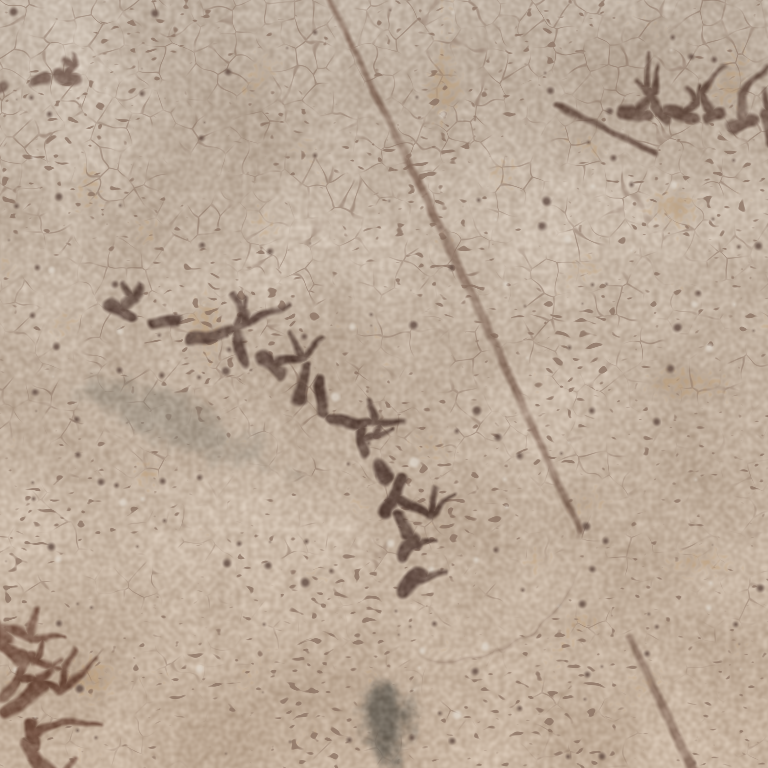
This texture is drawn by a WebGL 2 fragment shader. Its source:

```glsl
#version 300 es
precision highp float;
// Weathered limestone with dark dendrites, long veins, broken cracks and specks.

#define STONE vec3(0.764, 0.697, 0.630)
#define INK vec3(0.38, 0.295, 0.26)
#define RUST vec3(0.46, 0.33, 0.27)
#define VEIN vec3(0.53, 0.43, 0.37)
#define GREY vec3(0.57, 0.54, 0.49)
#define OCHRE vec3(0.70, 0.56, 0.39)
#define SOFTNESS 0.0034
#define GRAIN 0.085
#define MOTTLE 0.14
#define CRACK_CELLS 32.0
#define SPECK_CELLS 36.0
#define STROKE_RADIUS 0.0078

uniform vec2 u_resolution;
out vec4 fragColor;

vec2 hash2(vec2 p) {
  vec3 q = fract(p.xyx * vec3(0.1031, 0.1030, 0.0973));
  q += dot(q, q.yzx + 33.33);
  return fract((q.xx + q.yz) * q.zy);
}

float slope(vec2 cell, vec2 offset) {
  float angle = 6.2832 * hash2(cell + 57.0).x;
  return dot(vec2(cos(angle), sin(angle)), offset);
}

// Gradient noise
float noise(vec2 p) {
  vec2 i = floor(p), f = fract(p), e = vec2(1, 0);
  vec2 w = f * f * (3.0 - 2.0 * f);
  return mix(mix(slope(i, f), slope(i + e, f - e), w.x),
             mix(slope(i + e.yx, f - e.yx), slope(i + 1.0, f - 1.0), w.x), w.y);
}

float fbm(vec2 p) {
  float sum = 0.0, amp = 0.6;
  for (int i = 0; i < 4; i++) {
    sum += amp * noise(p);
    p = mat2(1.6, 1.2, -1.2, 1.6) * p + 7.3;
    amp *= 0.5;
  }
  return sum;
}

float cover(float d) {
  float soft = max(SOFTNESS, 1.0 / u_resolution.y);
  return 1.0 - smoothstep(-soft, soft, d);
}

// Tapered capsule
float stroke(vec2 p, vec2 a, vec2 b, float ra, float rb) {
  vec2 ab = b - a;
  float t = clamp(dot(p - a, ab) / dot(ab, ab), 0.0, 1.0);
  return length(p - a - ab * t) - mix(ra, rb, t);
}

// Broken, curved spine with forked twigs on its left
float dendrite(vec2 p, vec2 a, vec2 b, vec2 c, int count, float reach, float seed) {
  float d = 1.0, r = STROKE_RADIUS;
  for (int i = 0; i < count; i++) {
    vec2 h = hash2(vec2(float(i) * 3.7, seed)), g = hash2(vec2(seed, float(i) + 9.0));
    float t = (float(i) + 0.35 + 0.3 * g.x) / float(count);
    vec2 root = mix(mix(a, b, t), mix(b, c, t), t);
    vec2 along = normalize(mix(b - a, c - b, t)), outward = vec2(-along.y, along.x);
    vec2 bead = reach * ((0.12 + 0.16 * h.x) * along + 0.6 * (h.y - 0.6) * outward);
    d = min(d, stroke(p, root - bead, root + bead, r * (0.7 + 0.6 * g.y), r));
    if (g.y < 0.25) continue;
    float size = reach * mix(0.6, 1.3, g.x * g.x);
    vec2 elbow = root + size * ((h.x - 0.4) * along + 0.5 * outward);
    vec2 tip = elbow + size * ((h.y - 0.35) * along + 0.6 * outward);
    vec2 fork = elbow + size * (0.35 * outward - 0.45 * along);
    d = min(d, stroke(p, root, elbow, r * 0.85, r * 0.7));
    d = min(d, stroke(p, elbow, tip, r * 0.7, r * 0.3));
    if (h.x > 0.5) d = min(d, stroke(p, elbow, fork, r * 0.75, r * 0.4));
  }
  return d;
}

// Gap between the two nearest cell centres, small along borders
float borderGap(vec2 p) {
  vec2 near = vec2(9);
  for (int k = 0; k < 9; k++) {
    vec2 n = floor(p) + vec2(k % 3 - 1, k / 3 - 1);
    float d = length(n + hash2(n) - p);
    near = d < near.x ? vec2(d, near.x) : vec2(near.x, min(near.y, d));
  }
  return near.y - near.x;
}

float smudge(vec2 p, vec2 centre, vec2 radii, float tilt) {
  vec2 q = p - centre;
  q.y -= tilt * q.x;
  return 1.0 - smoothstep(0.4, 1.2, length(q / radii) + 0.9 * fbm(p * 28.0));
}

void main() {
  vec2 p = gl_FragCoord.xy / u_resolution.y;
  vec2 wobble = vec2(noise(p * 34.0), noise(p * 34.0 + 41.0));
  vec2 q = p + 0.008 * wobble;
  float fine = noise(p * 140.0);

  // Stone: mottling, grain, warmer below, ochre patches
  float tone = MOTTLE * fbm(p * 5.0 + 3.0) + GRAIN * (fine + 0.6 * noise(p * 65.0));
  vec3 col = STONE + tone * vec3(0.9, 1.0, 1.07) + (0.5 - p.y) * vec3(0.022, 0, -0.02);
  col = mix(col, OCHRE, 0.45 * smoothstep(0.38, 0.7, noise(p * 13.0 + 5.0) + 0.4 * fine));

  // Broken hairline cracks, denser above, and short clustered flakes
  float crack = 1.0 - smoothstep(0.01, 0.09, borderGap((q + 0.008 * wobble.yx) * CRACK_CELLS));
  crack *= smoothstep(-0.05, 0.35, fbm(p * 19.0 + 20.0) + 0.3 * (p.y - 0.5));
  float flakes = noise(q * vec2(72, 125)) + 0.5 * fbm(p * 6.0 + 31.0);
  flakes = smoothstep(0.37, 0.53, flakes);
  col = mix(col, VEIN, max(0.5 * crack, 0.75 * flakes));

  // Grey stains
  float stain = smudge(p, vec2(0.23, 0.45), vec2(0.13, 0.04), -0.4);
  float spot = smudge(p, vec2(0.505, 0.065), vec2(0.036, 0.065), 0.0);
  col = mix(col, GREY + tone, 0.5 * stain);
  col = mix(col, GREY * 0.72 + tone, 0.8 * spot);

  // Scattered dark specks and a few pale flecks
  vec2 cell = floor(p * SPECK_CELLS), pick = hash2(cell + 13.0);
  vec2 offset = fract(p * SPECK_CELLS) - 0.2 - 0.6 * hash2(cell + 71.0);
  float speck = cover((length(offset) - 0.17 * pick.y) / SPECK_CELLS + 0.004 * wobble.x);
  col = mix(col, INK, 0.8 * speck * step(pick.x, 0.1));
  col = mix(col, vec3(0.88, 0.85, 0.81), 0.7 * speck * step(0.96, pick.x));

  // Long straight veins and a faint curved one
  vec2 v = p + 0.003 * wobble, bend = vec2(0.59, 0.67);
  float vein = min(stroke(v, vec2(0.42, 1.02), bend, 0.003, 0.006),
                   stroke(v, bend, vec2(0.755, 0.31), 0.006, 0.004));
  vein = min(vein, stroke(v, vec2(0.82, 0.17), vec2(0.91, -0.02), 0.004, 0.007));
  float arc = abs(length(q - vec2(0.58, 0.33)) - 0.19) - 0.001;
  float span = smoothstep(0.28, 0.2, q.y) * smoothstep(0.53, 0.58, q.x);
  float fade = 0.75 + 0.6 * wobble.y;
  col = mix(col, VEIN + tone, fade * max(cover(vein), 0.6 * cover(arc) * span));

  // Dendrites: large dark one, paler side ones, rusty one in the corner
  float dark = dendrite(q, vec2(0.135, 0.6), vec2(0.54, 0.52), vec2(0.535, 0.22), 14, 0.06, 4.0);
  float side = dendrite(q, vec2(0.81, 0.85), vec2(0.9, 0.86), vec2(1.02, 0.83), 6, 0.055, 11.0);
  side = min(side, dendrite(q, vec2(-0.02, 0.88), vec2(0.05, 0.9), vec2(0.11, 0.9), 3, 0.045, 23.0));
  side = min(side, stroke(q, vec2(0.725, 0.862), vec2(0.855, 0.8), 0.004, 0.004));
  float rusty = dendrite(q, vec2(-0.01, 0.2), vec2(0.03, 0.12), vec2(0.055, -0.02), 6, 0.085, 17.0);
  float density = min(0.88 + 0.6 * fbm(p * 40.0), 1.0);
  col = mix(col, INK + tone, density * cover(dark));
  col = mix(col, mix(INK, VEIN, 0.4) + tone, density * cover(side));
  col = mix(col, RUST + tone, density * cover(rusty));

  fragColor = vec4(col, 1);
}
```
